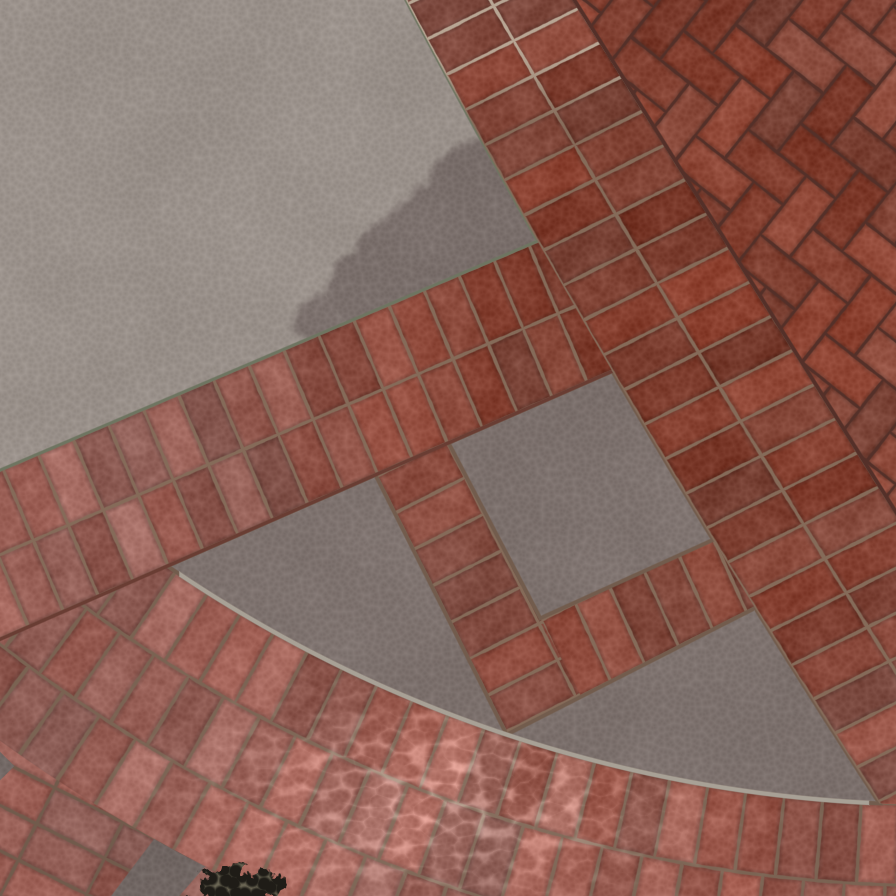
A WebGL 2 fragment shader for this texture:

```glsl
#version 300 es
precision highp float;
uniform vec2 u_resolution;
out vec4 fragColor;

float hash(vec2 p) {
  p = fract(p * vec2(0.1031, 0.1137));
  p += dot(p, p.yx + 33.3);
  return fract((p.x + p.y) * p.x * 7.31);
}

// Distance to the nearest scattered cell point
float cellular(vec2 p) {
  vec2 cell = floor(p);
  float nearest = 2.0;
  for (int y = -1; y <= 1; y++) {
    for (int x = -1; x <= 1; x++) {
      vec2 c = cell + vec2(x, y);
      vec2 seed = c + vec2(hash(c), hash(c + 57.0));
      nearest = min(nearest, length(seed - p));
    }
  }
  return nearest;
}

float waves(vec2 p) {
  float sum = 0.0, amp = 0.5;
  for (int i = 0; i < 4; i++) {
    sum += amp * sin(p.x + 1.7 * sin(p.y)) * sin(p.y + 1.3 * sin(p.x));
    p = mat2(1.5, 1.1, -1.1, 1.5) * p + 1.7;
    amp *= 0.55;
  }
  return sum;
}

// Signed distance to a line, positive on the left of a to b
float side(vec2 p, vec2 a, vec2 b) {
  vec2 n = normalize(b - a);
  return n.x * (p.y - a.y) - n.y * (p.x - a.x);
}

vec3 paint(vec3 below, vec3 layer, float d, float aa) {
  return mix(layer, below, smoothstep(-aa, aa, d));
}

vec3 concrete(vec2 p, vec3 tone) {
  return tone + 0.02 * waves(p * 17.0) + 0.06 * (cellular(p * 170.0) - 0.45);
}

// One brick with its mortar; f is the place inside it, from 0 to 1
vec3 brick(vec2 p, vec2 id, vec2 f, vec2 size, vec3 mortar, float width, float aa) {
  float pink = smoothstep(0.12, 0.72, length((p - vec2(0.8, 0.7)) * vec2(1.0, 0.75)));
  vec3 tone = mix(vec3(0.52, 0.26, 0.20), vec3(0.60, 0.38, 0.345), pink);
  tone *= 0.88 + 0.24 * hash(id + 11.0);
  tone += (hash(id + 71.0) - 0.5) * vec3(0.0, 0.05, 0.06);
  tone += 0.05 * waves(p * 75.0 + id) + 0.07 * (cellular(p * 150.0) - 0.45);
  vec2 e = min(f, 1.0 - f) * size;
  float d = min(e.x, e.y) + 0.0006 * waves(p * 120.0);
  tone *= 0.86 + 0.14 * smoothstep(width, width * 4.0, d);
  return mix(mortar, tone, smoothstep(width - aa, width + aa, d));
}

vec3 course(vec2 p, vec2 uv, vec2 size, vec3 mortar, float aa) {
  return brick(p, floor(uv), fract(uv), size, mortar, 0.0018, aa);
}

vec3 herringbone(vec2 p, vec2 q, float unit, vec3 mortar, float aa) {
  vec2 cell = floor(q);
  float k = mod(cell.x - cell.y, 4.0);
  bool lying = k < 1.5;
  vec2 start = lying ? cell - vec2(k, 0.0) : cell - vec2(0.0, k < 2.5 ? 1.0 : 0.0);
  vec2 span = lying ? vec2(2.0, 1.0) : vec2(1.0, 2.0);
  return brick(p, start, (q - start) / span, span * unit, mortar, 0.0017, aa);
}

void main() {
  vec2 p = gl_FragCoord.xy / u_resolution;
  float aa = 0.9 / u_resolution.y;
  vec3 mortar = vec3(0.52, 0.42, 0.35), darkJoint = vec3(0.33, 0.19, 0.16);
  vec3 paleSlab = vec3(0.60, 0.565, 0.54), greySlab = vec3(0.49, 0.445, 0.43);

  // Guide edges of the paving
  float t = 1.0 - p.y;
  float xLeft = 0.453 + 0.5275 * t + 0.069 * t * t, xRight = 0.641 + 0.628 * t;
  float yTop = 0.4753 + 0.426 * p.x, yLow = 0.2865 + 0.438 * p.x;
  float dLeft = (p.x - xLeft) * 0.86, dRight = (p.x - xRight) * 0.847;
  float dTop = (p.y - yTop) * 0.92, dLow = (p.y - yLow) * 0.916;
  vec2 radial = p - vec2(1.047, 1.624);
  float dArc = length(radial) - 1.522;
  float stripLeft = side(p, vec2(0.423, 0.462), vec2(0.5625, 0.186));
  float stripRight = side(p, vec2(0.501, 0.505), vec2(0.603, 0.310));
  float ledgeTop = side(p, vec2(0.603, 0.310), vec2(0.797, 0.398));
  float ledgeLow = side(p, vec2(0.573, 0.184), vec2(0.846, 0.323));

  // Curved courses, with wet highlights
  float row = dArc / 0.0905;
  float along = atan(radial.x, -radial.y) * 1.522 / 0.043 + 0.3 * floor(row);
  vec3 col = course(p, vec2(along, row), vec2(0.043, 0.0905), mortar * 0.92, aa);
  float shine = exp(-dot((p - vec2(0.5, 0.11)) * vec2(4.0, 9.0), (p - vec2(0.5, 0.11)) * vec2(4.0, 9.0)));
  col += shine * (0.05 + 0.2 * smoothstep(0.35, 0.8, cellular(p * vec2(45.0, 70.0))));

  // Lower left corner: turned bricks, slab and leaves
  float dCorner = dArc - 0.267;
  vec2 turned = vec2(dot(p, vec2(0.89, -0.45)), dot(p, vec2(0.45, 0.89)));
  col = paint(col, course(p, turned / vec2(0.085, 0.045), vec2(0.085, 0.045), mortar * 0.85, aa), -dCorner, aa);
  float dSlab = max(-dCorner, max(side(p, vec2(0.124, 0.0), vec2(0.176, 0.069)), -side(p, vec2(0.20, 0.0), vec2(0.235, 0.04))));
  col = paint(col, concrete(p, greySlab * 0.9), min(dSlab, p.x + abs(p.y - 0.145) - 0.016), aa);
  float leaves = length((p - vec2(0.265, 0.005)) * vec2(0.5, 1.0)) - 0.025 + 0.012 * waves(p * 90.0);
  col = paint(col, mix(vec3(0.12, 0.11, 0.09), vec3(0.42, 0.40, 0.33), smoothstep(0.5, 0.9, cellular(p * 90.0))), leaves, aa);

  // Narrow strips around the inner slabs
  vec2 ledgeUv = vec2((dot(p, vec2(0.91, 0.414)) - 0.677) / 0.0425, ledgeLow / 0.096);
  vec2 stripUv = vec2(stripLeft / 0.088, dot(p, vec2(0.45, -0.89)) / 0.0455);
  vec3 strips = course(p, ledgeUv, vec2(0.0425, 0.096), mortar, aa);
  strips = paint(strips, course(p, stripUv, vec2(0.088, 0.0455), mortar, aa), stripRight, aa);
  col = paint(col, strips, dArc, aa);

  // Inner slabs with mortar rims
  float square = max(max(-stripRight, -ledgeTop), max(dLow, dLeft));
  float leftWedge = max(max(stripLeft, dArc), dLow);
  float rightWedge = max(max(ledgeLow, dArc), dLeft);
  float slabs = min(square, min(leftWedge, rightWedge));
  col = paint(col, concrete(p, greySlab), slabs, aa);
  col = paint(col, mortar * 0.86, abs(slabs) - 0.0022, aa);
  float wetRim = max(abs(dArc) - 0.0025, max(0.2 - p.x, p.x - 0.97));
  col = paint(col, vec3(0.66, 0.63, 0.59), wetRim, aa);

  // Rising double course
  vec2 riseUv = vec2((dot(p, vec2(0.92, 0.39)) - 0.189) / 0.0425, 2.0 * (yTop - p.y) / (yTop - yLow));
  col = paint(col, course(p, riseUv, vec2(0.0425, 0.085), mortar, aa), -dLow, aa);
  col = paint(col, darkJoint * 1.25, max(abs(dLow) - 0.002, dLeft), aa);

  // Large slab with a damp stain
  float stain = 1.0;
  for (int i = 0; i < 5; i++) {
    float k = float(i) / 4.0;
    stain = min(stain, length(p - mix(vec2(0.54, 0.768), vec2(0.355, 0.645), k)) - mix(0.072, 0.025, k));
  }
  stain += 0.009 * waves(p * 55.0);
  vec3 slab = concrete(p, mix(greySlab * 0.97, paleSlab, smoothstep(-0.006, 0.008, stain)));
  float dSlabEdge = max(-dTop, dLeft);
  col = paint(col, slab, dSlabEdge, aa);
  col = paint(col, vec3(0.43, 0.46, 0.38), abs(dSlabEdge) - 0.0017, aa);

  // Diagonal double course, paler joints at the top
  vec2 diagUv = vec2(2.0 * (p.x - xLeft) / (xRight - xLeft), (dot(vec2(p.x, t), vec2(0.447, 0.894)) - 0.297) / 0.0448);
  vec3 diagMortar = mix(mortar, vec3(0.72, 0.65, 0.58), smoothstep(0.85, 0.95, p.y));
  col = paint(col, course(p, diagUv, vec2(0.086, 0.0448), diagMortar, aa), max(-dLeft, dArc), aa);

  // Herringbone field
  vec2 q = vec2(dot(p, vec2(0.784, -0.62)), dot(p, vec2(0.62, 0.784))) / 0.0417 + vec2(0.03, -0.5);
  col = paint(col, herringbone(p, q, 0.0417, darkJoint, aa), -dRight, aa);
  col = paint(col, darkJoint, abs(dRight) - 0.0022, aa);
  fragColor = vec4(clamp(col, 0.0, 1.0), 1.0);
}
```
